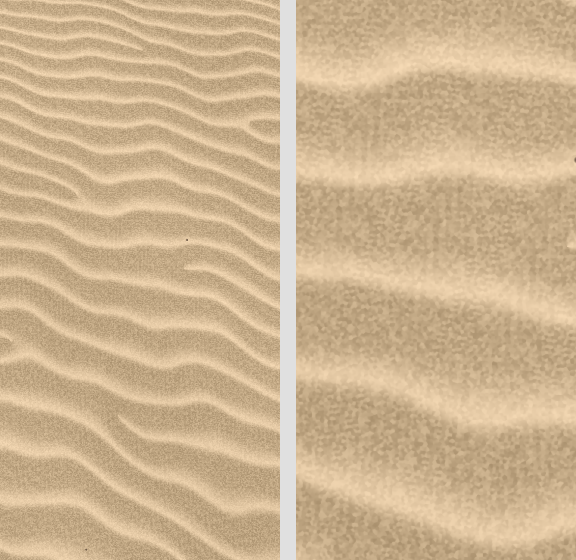
Left, the full canvas; right, a detail of the centre.
A WebGL 1 fragment shader for this texture:

```glsl
precision highp float;
uniform vec2 u_resolution;

float hash(vec2 cell) {
  return fract(sin(dot(cell, vec2(127.1, 311.7))) * 43758.5453);
}

vec2 hash2(vec2 cell) {
  return vec2(hash(cell), hash(cell + 57.3));
}

// Smooth cellular noise: each grain blends its own tone into its neighbours
float grains(vec2 p) {
  vec2 cell = floor(p);
  float tone = 0.0, total = 0.0;
  for (int j = -1; j <= 1; j++) {
    for (int i = -1; i <= 1; i++) {
      vec2 id = cell + vec2(float(i), float(j));
      vec2 offset = id + hash2(id) - p;
      float weight = exp(-5.0 * dot(offset, offset));
      tone += weight * hash(id + 19.7);
      total += weight;
    }
  }
  return tone / total - 0.5;
}

// Ripple count up the slope; spacing shrinks with distance
float ripplePhase(vec2 p) {
  float spacing = 0.165 - 0.055 * p.y;
  float across = p.x * (8.0 + 2.0 * p.y);
  float bend = 0.22 * sin(across + 4.0 * p.y + 1.3 * sin(2.6 * p.y + 0.7))
             + 0.08 * sin(1.9 * across - 6.0 * p.y + 2.0)
             + 0.03 * sin(3.7 * across + 9.0 * p.y);
  float height = p.y + p.x * (0.4 - 0.13 * p.y) + spacing * bend;
  float phase = -log(0.165 - 0.055 * height) / 0.055;

  // Dislocations, where one crest forks into two
  for (int i = 0; i < 6; i++) {
    float n = float(i);
    vec2 fork = vec2(fract(n * 0.618 + 0.42), 0.52 + n * 0.26);
    vec2 d = p - fork;
    d.y += 0.25 * d.x;
    float turn = 1.0 - mod(n, 2.0) * 2.0;
    phase += turn * atan(d.y, d.x + 0.0001) / 6.28319;
  }
  return phase;
}

// Sparse dark flecks of debris
float flecks(vec2 p) {
  vec2 cell = floor(p * 40.0);
  vec2 center = 0.25 + 0.5 * hash2(cell + 3.1);
  float d = length(fract(p * 40.0) - center);
  return step(0.9985, hash(cell + 8.4)) * (1.0 - smoothstep(0.07, 0.2, d));
}

void main() {
  vec2 p = gl_FragCoord.xy / u_resolution.x;

  // Crest: crisp lower edge, long soft upper flank
  float across = fract(ripplePhase(p));
  float flank = 0.62 + 0.08 * sin(p.x * 7.0 - p.y * 11.0);
  float crest = smoothstep(0.0, 0.2, across) * (1.0 - smoothstep(0.12, flank, across));
  float shade = smoothstep(0.6, 0.95, across) * (1.0 - smoothstep(0.95, 1.0, across));
  float light = 1.12 * crest - 0.08 * shade;
  light += 0.06 * sin(p.x * 5.0 + p.y * 4.0) + 0.05 * p.y;

  vec3 shadedSand = vec3(0.752, 0.652, 0.512);
  vec3 sunlitSand = vec3(0.903, 0.796, 0.652);
  vec3 color = mix(shadedSand, sunlitSand, light);

  // Fine grain, calmer on the bright crests
  float grain = grains(p * 270.0) + 0.15 * grains(p * 110.0 + 31.0);
  color += grain * mix(0.15, 0.07, crest) * vec3(1.0, 0.98, 0.94);
  color = mix(color, vec3(0.36, 0.28, 0.22), 0.8 * flecks(p));

  gl_FragColor = vec4(color, 1.0);
}
```
